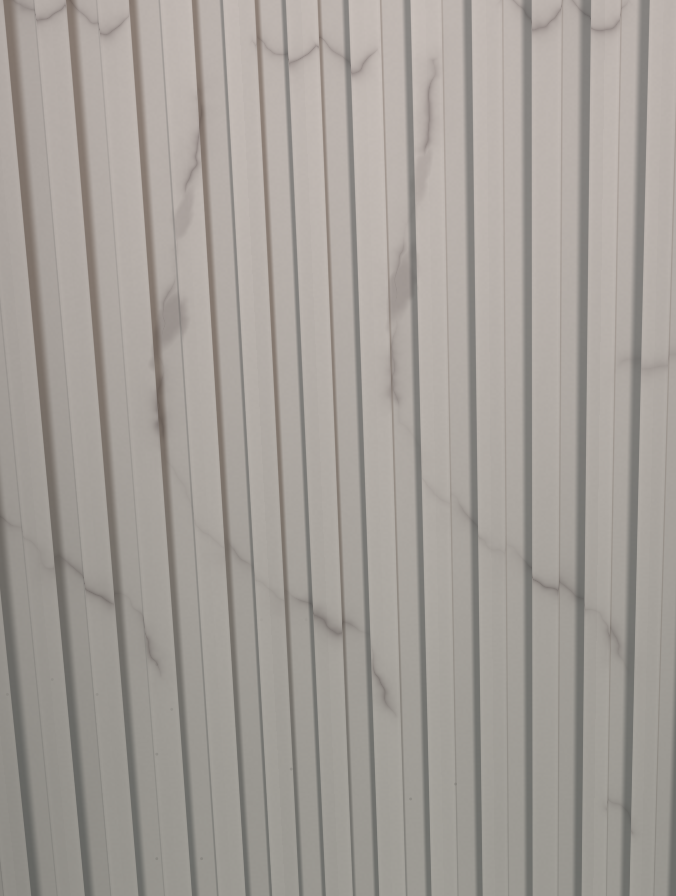
Write a Shadertoy shader that draws this texture.

```glsl
// Fluted marble wall panel: leaning vertical slats, shaded grooves and soft grey veins.

const vec3 LIGHT_TOP = vec3(0.745, 0.713, 0.692);
const vec3 LIGHT_BOTTOM = vec3(0.615, 0.605, 0.580);
const vec3 WARM_SHADE = vec3(0.74, 0.70, 0.67);
const vec3 COOL_SHADE = vec3(0.71, 0.725, 0.73);
const vec3 VEIN_TINT = vec3(0.70, 0.675, 0.68);
const float GROOVE = 0.52; // groove share of one repeat

// Main vein, in units of canvas height, y running down.
const vec2 VEIN[10] = vec2[10](
    vec2(0.224, 0.110), vec2(0.208, 0.234), vec2(0.190, 0.341), vec2(0.177, 0.436),
    vec2(0.185, 0.521), vec2(0.224, 0.589), vec2(0.280, 0.641), vec2(0.352, 0.693),
    vec2(0.410, 0.720), vec2(0.440, 0.797));

float hash(vec2 p) {
    return fract(sin(dot(p, vec2(127.1, 311.7))) * 43758.5);
}

float noise(vec2 p) {
    vec2 i = floor(p), f = fract(p);
    f = f * f * (3.0 - 2.0 * f);
    return mix(mix(hash(i), hash(i + vec2(1, 0)), f.x),
               mix(hash(i + vec2(0, 1)), hash(i + vec2(1, 1)), f.x), f.y);
}

float fbm(vec2 p) {
    return 0.55 * noise(p) + 0.3 * noise(p * 2.1 + 7.0) + 0.15 * noise(p * 4.3 + 3.0);
}

float segmentDistance(vec2 p, vec2 a, vec2 b) {
    vec2 ab = b - a;
    return length(p - a - ab * clamp(dot(p - a, ab) / dot(ab, ab), 0.0, 1.0));
}

float blob(vec2 p, vec2 center, vec2 radius) {
    p -= center;
    p.x += 0.3 * p.y; // lean along the vein
    return 1.0 - smoothstep(0.45, 1.1, length(p / radius));
}

// Long diagonal vein with two filled patches.
float longVein(vec2 p) {
    float d = 1.0;
    for (int i = 0; i < 9; i++) d = min(d, segmentDistance(p, VEIN[i], VEIN[i + 1]));
    float strength = 0.25 + 0.75 * smoothstep(0.35, 0.65, noise(p * 17.0 + 4.0));
    float v = strength * (0.55 * exp(-d / 0.003) + 0.25 * exp(-d / 0.011));
    v = max(v, 0.62 * blob(p, vec2(0.190, 0.372), vec2(0.017, 0.048)));
    return max(v, 0.30 * blob(p, vec2(0.208, 0.235), vec2(0.013, 0.040)));
}

// Short pair of sagging arcs near the top.
float sagVein(vec2 p) {
    float s = (p.x - 0.28) / 0.147;
    float y = 0.045 + 0.012 * s + 0.024 * abs(sin(6.2832 * s));
    float d = abs(p.y - y);
    float ends = smoothstep(-0.06, 0.1, s) * (1.0 - smoothstep(0.9, 1.06, s));
    return ends * (0.45 * exp(-d / 0.003) + 0.28 * exp(-d / 0.010));
}

float marble(vec2 p) {
    vec2 q = p + 0.022 * (vec2(fbm(p * 28.0), fbm(p * 28.0 + 19.0)) - 0.5);
    float v = 0.0;
    for (int i = -1; i <= 1; i++) {
        float k = float(i);
        v = max(v, longVein(q - vec2(0.26 * k, -0.038 * abs(k))));
        v = max(v, sagVein(q - vec2(0.28 * k, -0.045 * abs(k))));
    }
    float d = segmentDistance(q, vec2(0.70, 0.418), vec2(0.76, 0.410));
    v = max(v, 0.35 * exp(-d / 0.007));
    d = segmentDistance(q, vec2(0.683, 0.903), vec2(0.708, 0.927));
    return max(v, 0.45 * exp(-d / 0.004));
}

// Repeat coordinate: slats lean, narrow downward and bend at the right.
float slatCoord(vec2 uv) {
    float t = 1.0 - uv.y;
    float u = (uv.x - 0.0035 - 0.121 * t) / (0.093 - 0.0137 * t);
    float bend = max(u - 5.0, 0.0);
    return u + (0.0075 + 0.005 * t) * bend * bend;
}

void mainImage(out vec4 fragColor, in vec2 fragCoord) {
    vec2 uv = fragCoord / iResolution.xy;
    vec2 p = vec2(fragCoord.x, iResolution.y - fragCoord.y) / iResolution.y;
    float u = slatCoord(uv);
    float id = floor(u + 0.25);
    float d = u - id; // groove spans 0 to GROOVE
    float aa = max(fwidth(u), 0.025);
    float side = uv.x - 0.46 + 0.06 * uv.y;
    float openL = smoothstep(0.0, aa, d), openR = 1.0 - smoothstep(GROOVE - aa, GROOVE, d);
    float groove = openL * openR;

    // Room light
    vec3 col = mix(LIGHT_BOTTOM, LIGHT_TOP, smoothstep(-0.05, 1.0, uv.y));
    col *= 1.025 - 0.26 * pow(abs(uv.x - 0.58), 2.0) - 0.04 * (1.0 - uv.x) * (1.0 - uv.y);
    col *= 1.0 + 0.025 * (hash(vec2(id, groove > 0.5 ? 3.0 : 8.0)) - 0.5);
    col *= 1.0 + 0.02 * (fbm(p * vec2(9.0, 3.0)) - 0.5);

    // Veins step at each change of depth
    float vein = marble(p + vec2(0.0, 0.012 * groove)) * mix(1.0, 0.7, groove);
    col *= mix(vec3(1.0), VEIN_TINT, vein);

    // Groove floor and the walls seen from the middle of the canvas
    col *= 1.0 - 0.02 * groove;
    float wallL = clamp(0.07 - 0.22 * side, 0.03, 0.17);
    float wallR = clamp(0.07 + 0.22 * side, 0.03, 0.17);
    float shadeL = groove * (1.0 - smoothstep(0.6 * wallL, 1.7 * wallL, d));
    float shadeR = groove * smoothstep(GROOVE - 1.5 * wallR, GROOVE - 0.7 * wallR, d);
    vec3 leftTint = mix(COOL_SHADE, WARM_SHADE, smoothstep(0.15, 0.7, uv.y + 0.4 * uv.x));
    col *= mix(vec3(1.0), leftTint, shadeL * (1.0 - 0.65 * smoothstep(0.0, 0.25, side)));
    col *= mix(vec3(1.0), COOL_SHADE, shadeR * (1.0 - 0.75 * smoothstep(0.0, 0.25, -side)));

    // Lit slat corners
    float corner = exp(-abs(d + 0.03) / 0.03) + exp(-abs(d - GROOVE - 0.03) / 0.03);
    col *= 1.0 + 0.02 * corner * (1.0 - groove);

    // Faint specks and grain
    vec2 cell = floor(p * 60.0);
    float speck = 1.0 - smoothstep(0.05, 0.14, length(fract(p * 60.0) - 0.5));
    col *= 1.0 - 0.10 * speck * step(0.985, hash(cell)) * smoothstep(0.6, 0.9, p.y);
    col *= 1.0 + 0.012 * (noise(p * 380.0) - 0.5);
    fragColor = vec4(col, 1.0);
}
```
